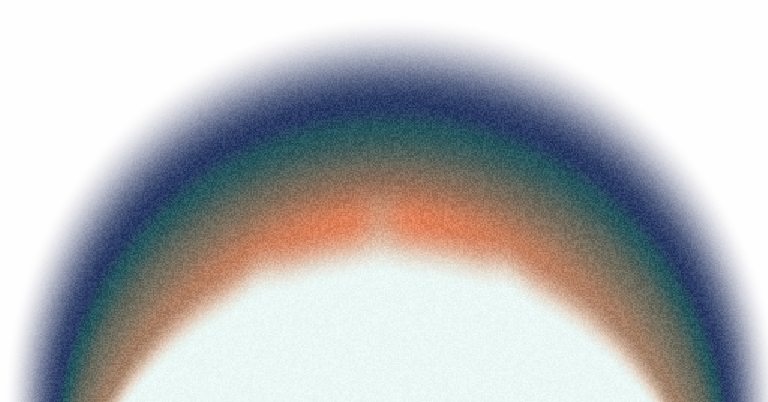
A Shadertoy shader for this background:

```glsl
float hash(vec2 p) {
    vec3 q = fract(vec3(p.xyx) * 0.1031);
    q += dot(q, q.yzx + 33.33);
    return fract((q.x + q.y) * q.z);
}

float bump(float x, float width) {
    return exp(-x * x / (width * width));
}

// Colour across the arch: 0 at the outer rim, 1 at the inner disc
vec3 archColor(float t, float x) {
    float warmth = bump(x, 0.5);
    vec3 ember = mix(vec3(0.57, 0.49, 0.41), vec3(0.89, 0.50, 0.34), warmth);
    vec3 brown = mix(vec3(0.46, 0.45, 0.39), vec3(0.60, 0.44, 0.35), warmth);
    ember = mix(ember, vec3(0.82, 0.62, 0.51), 0.7 * bump(x + 0.01, 0.05));

    vec3 color = vec3(0.16, 0.23, 0.40);
    color = mix(color, vec3(0.15, 0.34, 0.37), smoothstep(0.02, 0.18, t));
    color = mix(color, vec3(0.38, 0.40, 0.36), smoothstep(0.14, 0.38, t));
    color = mix(color, brown, smoothstep(0.30, 0.52, t));
    color = mix(color, ember, smoothstep(0.44, 0.68, t));

    // Pale notches between the warm lobes
    float edge = t + 0.04 * bump(abs(x) - 0.31, 0.05) + 0.03 * bump(x + 0.01, 0.05);
    color = mix(color, vec3(0.89, 0.80, 0.73), smoothstep(0.68, 0.91, edge));
    return mix(color, vec3(0.92, 0.97, 0.96), smoothstep(0.81, 1.0, edge));
}

void mainImage(out vec4 fragColor, in vec2 fragCoord) {
    vec2 p = (fragCoord - vec2(0.5 * iResolution.x, 0.0)) / iResolution.y;

    // Two offset circles bound an arch that thins toward its feet
    vec2 fromCenter = p - vec2(0.02, -0.095);
    float outerDepth = 0.846 - length(fromCenter);
    float innerGap = max(length(p - vec2(0.01, -0.512)) - 0.821, 0.0);
    float depth = max(outerDepth, 0.0);
    float t = depth / max(depth + innerGap, 0.001);
    vec3 color = archColor(t, p.x);

    // Soft halo, wider at the crown
    float crown = clamp(normalize(fromCenter).y, 0.0, 1.0);
    float haloWidth = mix(0.115, 0.215, crown);
    float halo = smoothstep(-haloWidth, 0.015, outerDepth);
    vec3 haloTint = mix(vec3(0.30, 0.32, 0.46), color, halo);
    color = mix(vec3(1.0, 0.998, 0.998), haloTint, halo);

    // Fine grain, weaker on the pale disc
    float grain = hash(floor(p * 268.0) + 500.0) - 0.5;
    float grainAmount = halo * mix(0.11, 0.035, smoothstep(0.7, 1.0, t));
    fragColor = vec4(clamp(color + grain * grainAmount, 0.0, 1.0), 1.0);
}
```
